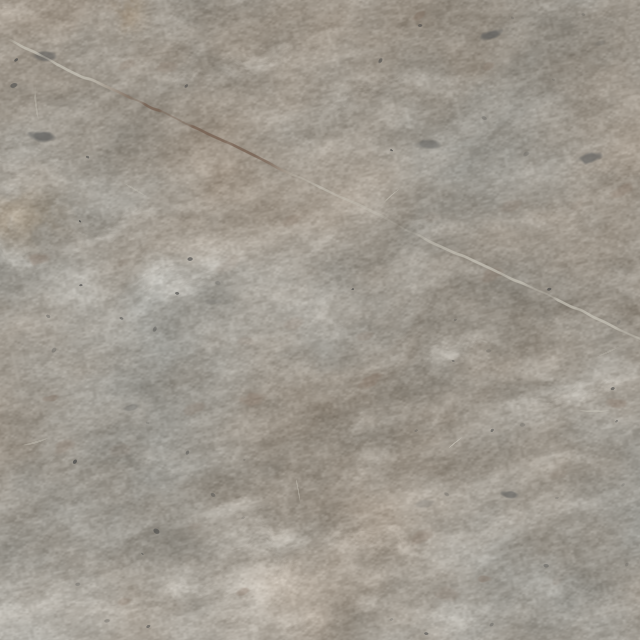
A Shadertoy shader for this texture:

```glsl
// Worn grey-beige stone: soft cloudy tone with slanted streaks and fine grain,
// pale smears, scattered dark flecks and scratches, and one long hairline crack.
// Layers of stretched value noise set the tone; jittered grids place the marks.

#define STONE      vec3(0.628, 0.603, 0.564)
#define FLECK      vec3(0.36, 0.36, 0.355)
#define PALE       vec3(0.78, 0.765, 0.72)
#define RUST       vec3(0.46, 0.37, 0.31)
#define TILT       0.22
#define CLOUD_AMP  0.20
#define STREAK_AMP 0.20
#define GRAIN_AMP  0.065
#define SMEAR_AMP  0.085
#define CRACK_HALF 0.0014

float hash(vec2 p) {
    vec3 q = fract(p.xyx * 0.1031);
    q += dot(q, q.yzx + 33.33);
    return fract((q.x + q.y) * q.z);
}

float noise(vec2 p) {
    vec2 c = floor(p), f = fract(p);
    f = f * f * (3.0 - 2.0 * f);
    return mix(mix(hash(c), hash(c + vec2(1, 0)), f.x),
               mix(hash(c + vec2(0, 1)), hash(c + vec2(1, 1)), f.x), f.y);
}

float fbm(vec2 p) {
    float sum = 0.0, weight = 1.0, total = 0.0;
    for (int i = 0; i < 5; i++) {
        sum += weight * noise(p);
        total += weight;
        weight *= 0.55;
        p = p * 2.03 + vec2(17.3, 9.1);
    }
    return sum / total;
}

vec2 rotate(vec2 p, float a) {
    float c = cos(a), s = sin(a);
    return vec2(c * p.x + s * p.y, c * p.y - s * p.x);
}

// Ragged ellipses, at most one per grid cell; returns their coverage.
float scatter(vec2 p, float cells, float share, vec2 size, float angle, float spread, float seed) {
    vec2 cell = floor(p * cells), id = cell + seed;
    if (hash(id) > share) return 0.0;
    vec2 jitter = vec2(hash(id + 31.7), hash(id + 57.1));
    vec2 q = p - (cell + 0.25 + 0.5 * jitter) / cells;
    q = rotate(q, angle + spread * (hash(id + 83.9) - 0.5));
    q.y += 6.0 * q.x * q.x * (jitter.x - 0.5);
    q /= size * mix(0.6, 1.25, hash(id + 11.3));
    float edge = length(q) + 0.5 * (noise(p * 130.0 + seed) - 0.5);
    return smoothstep(1.3, 0.6, edge) * mix(0.25, 1.0, pow(hash(id + 5.2), 1.5));
}

float stain(vec2 p, vec2 center, vec2 size) {
    vec2 q = (p - center) / size;
    return exp(-dot(q, q));
}

void mainImage(out vec4 fragColor, in vec2 fragCoord) {
    vec2 p = fragCoord / iResolution.y;
    float pixel = 1.0 / iResolution.y;
    vec2 r = rotate(p, TILT);
    vec2 warp = vec2(fbm(p * 7.0 + 3.0), fbm(p * 7.0 + 41.0)) - 0.5;
    vec2 s = r + 0.07 * warp;

    // Tone: clouds, streaks and grain, lighter towards the lower left
    float tone = CLOUD_AMP * (fbm(s * vec2(3.0, 5.5) + 12.0) - 0.5);
    tone += STREAK_AMP * (fbm(s * vec2(13.0, 30.0) + 70.0) - 0.5);
    tone += GRAIN_AMP * (noise(r * vec2(100.0, 185.0)) - 0.5);
    tone += GRAIN_AMP * (noise(r * vec2(215.0, 300.0) + 90.0) - 0.5);
    tone += 0.022 * (1.0 - p.x - p.y);

    // Pale smears broken up by finer noise
    float smear = smoothstep(0.58, 0.76, fbm(s * vec2(5.0, 10.0) + 150.0));
    tone += SMEAR_AMP * smear * smoothstep(0.3, 0.65, fbm(s * vec2(24.0, 45.0) + 33.0));
    vec3 color = STONE + tone * vec3(0.98, 1.0, 1.02);

    // Drift between warm and cool stone
    float warmth = fbm(s * vec2(3.5, 5.0) + 210.0) - 0.5;
    color += warmth * vec3(0.05, -0.01, -0.055);
    float rusty = stain(p, vec2(0.03, 0.66), vec2(0.07, 0.04))
                + stain(p, vec2(0.20, 0.99), vec2(0.025, 0.05));
    color -= rusty * vec3(0.02, 0.045, 0.075) * smoothstep(0.3, 0.65, fbm(s * 22.0));

    // Dark flecks, soft brown spots and tiny pits
    float flecks = scatter(p, 7.0, 0.30, vec2(0.015, 0.0062), 0.14, 0.5, 19.0);
    float spots = scatter(p + 0.37, 10.0, 0.28, vec2(0.016, 0.008), 0.25, 0.6, 47.0);
    float pits = scatter(p + 0.11, 19.0, 0.13, vec2(0.004, 0.0026), 0.3, 2.0, 73.0);
    color = mix(color, FLECK, 0.72 * flecks);
    color = mix(color, RUST, 0.30 * spots);
    color = mix(color, FLECK * 0.8, 0.75 * pits);

    // Short pale scratches
    float scratches = scatter(p + 0.23, 8.0, 0.13, vec2(0.019, 0.0014), -0.5, 2.6, 101.0);
    color = mix(color, PALE, 0.6 * scratches);

    // Hairline crack: rusty on the left, faint in the middle, pale on the right
    float path = 0.944 - 0.475 * p.x + 0.006 * (noise(vec2(p.x * 9.0, 4.0)) - 0.5)
               + 0.003 * (noise(vec2(p.x * 55.0, 8.0)) - 0.5);
    float across = abs(p.y - path) * 0.903;
    float broken = smoothstep(0.15, 0.6, noise(vec2(p.x * 42.0, 21.0)));
    float rustPart = smoothstep(0.13, 0.23, p.x) * smoothstep(0.48, 0.40, p.x);
    float strength = mix(0.35, 0.75, broken) * smoothstep(0.005, 0.03, p.x);
    strength *= 1.0 - 0.6 * stain(p, vec2(0.61, path), vec2(0.07, 1.0));
    float halfWidth = CRACK_HALF * mix(0.7, 1.2, broken);
    float line = 1.0 - smoothstep(halfWidth - 0.5 * pixel, halfWidth + pixel, across);
    float shade = smoothstep(0.008, 0.0, across) * 0.02;
    color = mix(color - shade * strength, mix(PALE, RUST, rustPart), line * strength);

    fragColor = vec4(clamp(color, 0.0, 1.0), 1.0);
}
```
